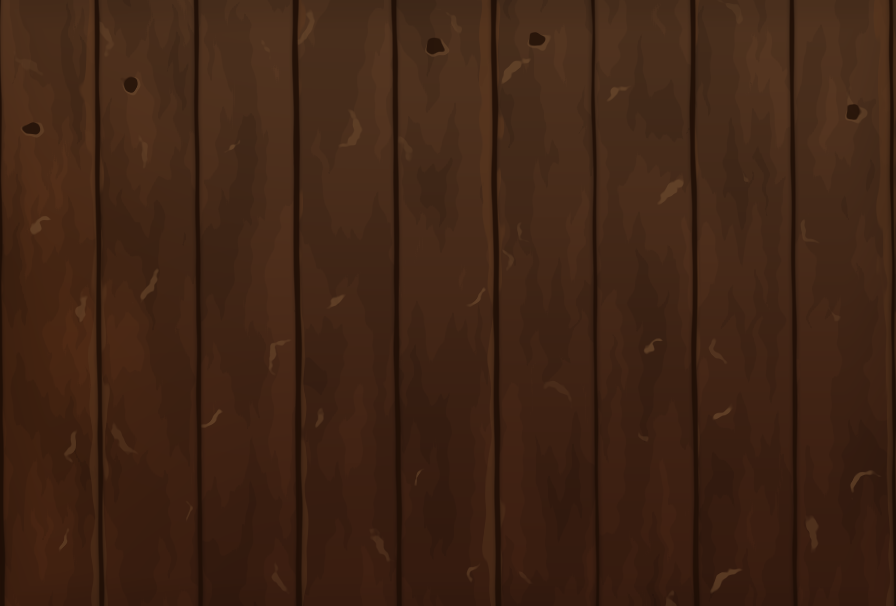
Give the GLSL for this texture, as a Shadertoy shader.

```glsl
// Nine dark, weathered wooden planks with painted grain, seams, chips and knots.

const float PLANKS = 9.0;
const int CHIPS = 5;
const vec3 WOOD_LOW = vec3(0.222, 0.112, 0.062);
const vec3 WOOD_HIGH = vec3(0.304, 0.194, 0.119);
const vec3 WARM_STAIN = vec3(0.290, 0.145, 0.060);
const vec3 WORN_EDGE = vec3(0.370, 0.222, 0.120);
const vec3 CHIP_COLOR = vec3(0.430, 0.295, 0.180);
const vec3 SEAM_COLOR = vec3(0.125, 0.058, 0.022);

vec2 hash2(vec2 p) {
    vec3 q = fract(p.xyx * vec3(0.1031, 0.1030, 0.0973));
    q += dot(q, q.yzx + 33.33);
    return fract((q.xx + q.yz) * q.zy);
}

float cornerSlope(vec2 cell, vec2 offset) {
    return dot(hash2(cell + 71.0) * 2.0 - 1.0, offset);
}

float gradientNoise(vec2 p) {
    vec2 i = floor(p), f = fract(p);
    vec2 u = f * f * f * (f * (f * 6.0 - 15.0) + 10.0);
    vec2 e = vec2(1.0, 0.0);
    float low = mix(cornerSlope(i, f), cornerSlope(i + e, f - e), u.x);
    float high = mix(cornerSlope(i + e.yx, f - e.yx), cornerSlope(i + 1.0, f - 1.0), u.x);
    return mix(low, high, u.y);
}

float cover(float d, float blur) {
    return 1.0 - smoothstep(-blur, blur, d);
}

// Flat tone steps with smooth borders
float posterize(float t) {
    float w = clamp(fwidth(t) * 1.5, 0.001, 0.6);
    return floor(t) + smoothstep(1.0 - w, 1.0, fract(t));
}

// Broad patches with ragged sides and upright fingers
float grainTone(vec2 p, float seed) {
    p.x += 0.10 * gradientNoise(vec2(p.x * 3.0, p.y * 5.0) + seed);
    p.y += 0.9 * gradientNoise(vec2(p.x * 8.0, p.y * 0.5) + seed * 1.3);
    float broad = gradientNoise(vec2(p.x * 1.5, p.y * 0.75) + seed * 1.7);
    float streak = gradientNoise(vec2(p.x * 4.0, p.y * 0.8) + seed * 2.3);
    return broad + 0.35 * streak;
}

// Ragged worn strip beside a plank edge
float wornStrip(float edge, float y, float width, float seed, float blur) {
    width += 0.13 * gradientNoise(vec2(seed * 3.7, y * 0.7));
    width += 0.10 * gradientNoise(vec2(edge * 12.0 + seed, y * 2.6));
    return cover(edge - width, blur);
}

// Bent, rough sliver of missing stain
float chip(vec2 p, float angle, float radius, float bend, float blur) {
    float c = cos(angle), s = sin(angle);
    vec2 a = vec2(c * p.x - s * p.y, s * p.x + c * p.y);
    a.x += bend * a.y * a.y + 0.07 * gradientNoise(p * 8.0 + bend * 9.0);
    float rough = 0.03 * gradientNoise(p * 15.0 + bend * 5.0);
    return cover(length(a * vec2(1.0, 0.25)) - radius + rough, blur);
}

void mainImage(out vec4 fragColor, in vec2 fragCoord) {
    // Plank units: one plank is one unit wide
    vec2 uv = fragCoord / iResolution.xy;
    float px = PLANKS / iResolution.x;
    float height = px * iResolution.y;
    vec2 p = fragCoord * px;
    p.x = p.x * 1.003 - 0.045 * (1.0 - uv.y) + 0.025;
    float id = floor(p.x);
    float across = p.x - id;
    float seed = id * 17.31 + 40.7;
    vec2 plankHash = hash2(vec2(id * 5.7 + 3.0, 19.0));

    // Stain: lighter towards the top, stepped grain, warmer on the left
    vec3 color = mix(WOOD_LOW, WOOD_HIGH, smoothstep(0.0, 1.05, uv.y));
    vec2 glow = (uv - vec2(0.02, 0.42)) * vec2(6.0, 2.2);
    color = mix(color, WARM_STAIN, 0.65 * exp(-dot(glow, glow)));
    color *= 0.96 + 0.08 * plankHash.y;
    float tone = grainTone(vec2(across, p.y), seed);
    color *= 1.04 + 0.085 * posterize(tone * 3.6);

    // Worn strips: broad on every fourth plank's right, thin on odd planks' left
    float leftWidth = mix(-0.07, 0.035, mod(id, 2.0));
    float rightWidth = mix(-0.07, 0.10, step(mod(id, 4.0), 0.5));
    float worn = max(wornStrip(across, p.y, leftWidth, seed, px),
                     wornStrip(1.0 - across, p.y, rightWidth, seed + 8.3, px));
    color = mix(color, WORN_EDGE * (0.82 + 0.18 * uv.y), 0.6 * worn);

    // Chips spread along each plank
    for (int i = 0; i < CHIPS; i++) {
        vec2 place = hash2(vec2(id + 11.0, float(i) * 7.0 + 2.0));
        vec2 form = hash2(vec2(id + 29.0, float(i) * 5.0 + 31.0));
        vec2 center = vec2(0.08 + 0.84 * place.x, height * (float(i) + place.y) / float(CHIPS));
        float mask = chip(vec2(across, p.y) - center, (form.x - 0.5) * 2.2,
                          0.014 + 0.030 * form.y, 8.0 * (place.y - 0.5), px);
        color = mix(color, CHIP_COLOR, mask * (0.2 + 0.5 * form.x));
    }

    // Small knot holes with a pale lower rim, near the top of paired planks
    vec2 knotHash = hash2(vec2(id + 53.0, 13.0));
    vec2 knot = vec2(across, p.y) - vec2(0.3 + 0.4 * knotHash.x, height * (0.78 + 0.2 * knotHash.y));
    float present = step(mod(id, 4.0), 1.5);
    float knotRough = 0.07 * gradientNoise(knot * 9.0 + seed);
    float rim = cover(length((knot - vec2(0.02, -0.02)) * vec2(0.9, 1.1)) - 0.09 + knotRough, px);
    color = mix(color, CHIP_COLOR, 0.5 * present * rim);
    color = mix(color, SEAM_COLOR, 0.85 * present * cover(length(knot) - 0.07 + knotRough, px));

    // Seams: wavering dark gap with a faint shadow
    float seam = floor(p.x + 0.5);
    float wobble = 0.020 * gradientNoise(vec2(seam * 5.3 + 0.4, p.y * 1.3));
    float gap = abs(p.x - seam + wobble);
    float halfWidth = 0.015 + 0.014 * hash2(vec2(seam * 3.3 + 7.0, 41.0)).x;
    halfWidth += 0.010 * gradientNoise(vec2(seam * 3.1 + 0.6, p.y * 2.5));
    color *= 1.0 - 0.20 * (1.0 - smoothstep(0.0, 0.07, gap));
    color = mix(color, SEAM_COLOR, 0.92 * cover(gap - halfWidth, px));

    // Gentle darkening at the border
    vec2 border = min(uv, 1.0 - uv);
    color *= 0.93 + 0.07 * smoothstep(0.0, 0.06, min(border.x, border.y));
    fragColor = vec4(color, 1.0);
}
```
